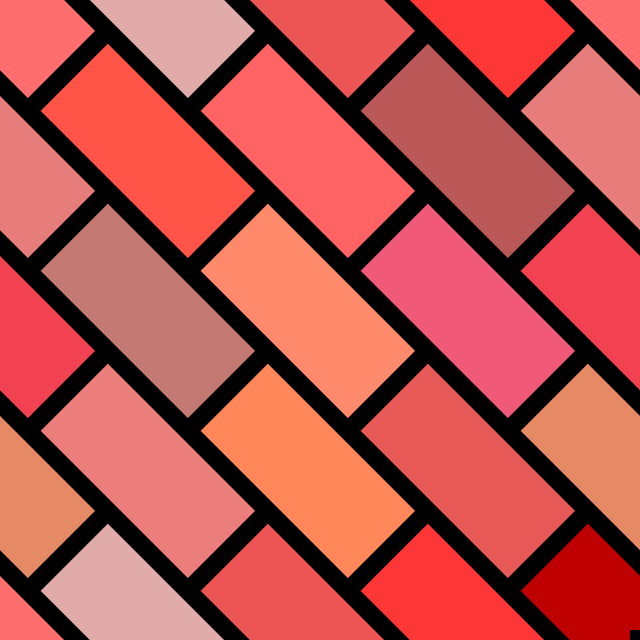
A Shadertoy shader for this pattern:

```glsl
#define REPEATS 4.0
#define BRICK_ORIGIN vec2(0.924, 0.057)
#define HALF_MORTAR 0.0565
#define CHIP_SIZE 0.0625
#define MORTAR_COLOR vec3(0.0)
#define ACCENT_COLOR vec3(0.745, 0.0, 0.0)

// Brick colours, four per row from the bottom up
const vec3 PALETTE[16] = vec3[16](
    vec3(0.88, 0.67, 0.66), vec3(0.93, 0.33, 0.33), vec3(1.00, 0.21, 0.21), vec3(1.00, 0.43, 0.43),
    vec3(0.92, 0.49, 0.48), vec3(1.00, 0.53, 0.35), vec3(0.90, 0.35, 0.34), vec3(0.90, 0.54, 0.40),
    vec3(0.77, 0.48, 0.45), vec3(1.00, 0.54, 0.42), vec3(0.94, 0.35, 0.47), vec3(0.95, 0.26, 0.32),
    vec3(1.00, 0.33, 0.28), vec3(1.00, 0.39, 0.39), vec3(0.73, 0.34, 0.34), vec3(0.90, 0.49, 0.48)
);

// Lattice index of the diagonal brick containing p
ivec2 brickIndex(vec2 p) {
    float row = floor(p.x + p.y + 0.5);
    float along = 2.0 * floor((p.x - p.y - row) * 0.5 + 0.5) + row;
    return ivec2(floor(0.5 * vec2(row + along, row - along) + 0.5));
}

// Signed distance to a 2:1 brick turned by 45 degrees
float brickDistance(vec2 p) {
    vec2 q = abs(vec2(p.x - p.y, p.x + p.y)) * sqrt(0.5);
    vec2 halfSize = vec2(1.0, 0.5) * sqrt(0.5) - HALF_MORTAR;
    vec2 d = q - halfSize;
    return max(d.x, d.y);
}

vec3 brickColor(ivec2 id) {
    if (id == ivec2(3, 0)) return ACCENT_COLOR;
    ivec2 slot = id & 3;
    return PALETTE[slot.y * 4 + slot.x];
}

void mainImage(out vec4 fragColor, in vec2 fragCoord) {
    float pixel = REPEATS / iResolution.y;
    vec2 p = fragCoord * pixel;

    // Running bond of diagonal bricks
    vec2 local = p - BRICK_ORIGIN;
    ivec2 id = brickIndex(local);
    float d = brickDistance(local - vec2(id));

    // Square chip in the lower right corner
    vec2 inset = vec2(p.x - REPEATS, -p.y) + CHIP_SIZE;
    d = max(d, min(inset.x, inset.y));

    float coverage = 1.0 - smoothstep(-0.75 * pixel, 0.75 * pixel, d);
    fragColor = vec4(mix(MORTAR_COLOR, brickColor(id), coverage), 1.0);
}
```
